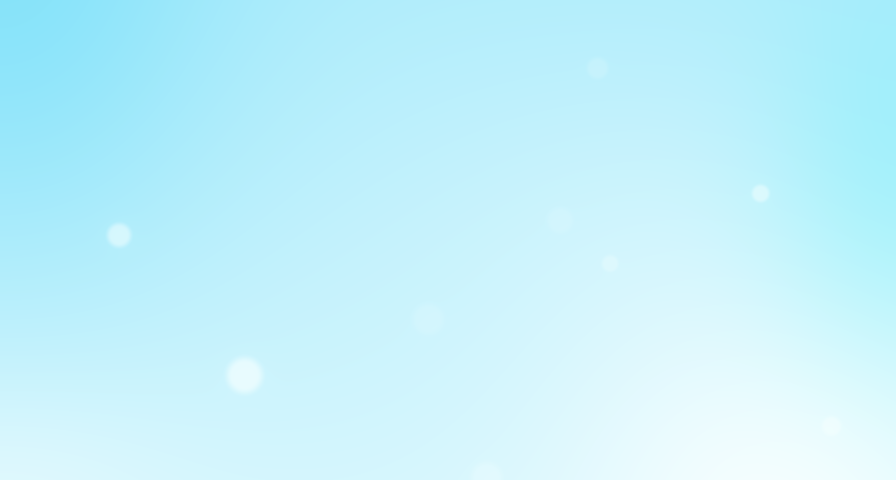
Reproduce this background procedurally as a Shadertoy shader.

```glsl
const int ORB_COUNT = 9;

// Soft elliptical falloff: 1 at the centre, fading to 0
float glow(vec2 p, vec2 centre, vec2 radius) {
    vec2 d = (p - centre) / radius;
    return exp(-dot(d, d));
}

// Blurred disc with a faint halo; radius is in canvas heights
float orb(vec2 p, vec2 centre, float radius, float aspect) {
    float d = length((p - centre) * vec2(aspect, 1.0)) / radius;
    float disc = 1.0 - smoothstep(0.65, 1.2, d);
    return 0.88 * disc + 0.12 * exp(-d * d * 0.6);
}

// Pale sky tone: low values are blue, high values nearly white
vec3 skyColor(float tone, float cyanTint) {
    float lift = tone - 0.53;
    return vec3(tone, 0.89 + 0.24 * lift + 0.025 * cyanTint, 0.978 + 0.045 * lift);
}

vec3 background(vec2 uv) {
    float cyanEdge = glow(uv, vec2(1.0, 0.6), vec2(0.15, 0.45));
    float tone = 0.83 - 0.13 * uv.y;
    tone -= 0.17 * glow(uv, vec2(0.0, 1.0), vec2(0.25, 0.65));
    tone += 0.055 * glow(uv, vec2(0.0), vec2(0.2, 0.24));
    tone += 0.13 * glow(uv, vec2(0.88, 0.0), vec2(0.26, 0.45));
    tone += 0.035 * glow(uv, vec2(0.72, 0.55), vec2(0.25, 0.35));
    tone -= 0.12 * cyanEdge;
    return skyColor(tone, cyanEdge);
}

void mainImage(out vec4 fragColor, in vec2 fragCoord) {
    vec2 uv = fragCoord / iResolution.xy;
    float aspect = iResolution.x / iResolution.y;
    vec3 color = background(uv);

    // Floating light orbs: centre, radius, opacity
    vec4 orbs[ORB_COUNT] = vec4[ORB_COUNT](
        vec4(0.133, 0.510, 0.026, 0.55),
        vec4(0.273, 0.218, 0.039, 0.70),
        vec4(0.849, 0.597, 0.019, 0.50),
        vec4(0.667, 0.858, 0.023, 0.18),
        vec4(0.625, 0.541, 0.028, 0.14),
        vec4(0.681, 0.451, 0.018, 0.30),
        vec4(0.478, 0.335, 0.034, 0.16),
        vec4(0.928, 0.112, 0.021, 0.55),
        vec4(0.543, 0.005, 0.034, 0.28)
    );
    const vec3 orbColor = vec3(0.96, 1.0, 1.0);
    for (int i = 0; i < ORB_COUNT; i++) {
        float coverage = orb(uv, orbs[i].xy, orbs[i].z, aspect);
        color = mix(color, orbColor, coverage * orbs[i].w);
    }

    fragColor = vec4(clamp(color, 0.0, 1.0), 1.0);
}
```
